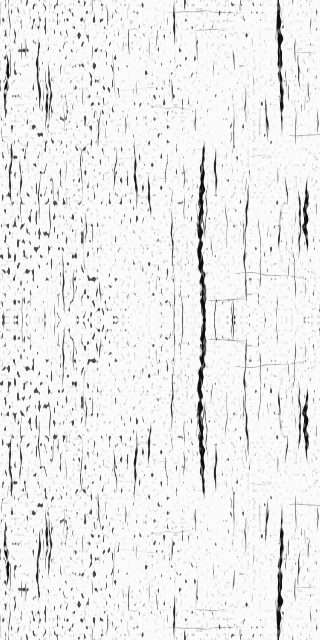
Reproduce this texture procedurally as a WebGL 1 fragment shader.

```glsl
precision highp float;
// Pale bark: frayed black vertical cracks on white, mirrored about the middle.
uniform vec2 u_resolution;

float hash(vec2 p) {
  return fract(sin(dot(p, vec2(127.1, 311.7))) * 43758.545);
}

float corner(vec2 cell, vec2 offset) {
  float angle = 6.2832 * hash(cell);
  return dot(vec2(cos(angle), sin(angle)), offset);
}

// Gradient noise, roughly -0.7 to 0.7
float noise(vec2 p) {
  vec2 i = floor(p), f = fract(p);
  vec2 u = f * f * f * (f * (f * 6.0 - 15.0) + 10.0);
  vec2 e = vec2(1.0, 0.0);
  return mix(mix(corner(i, f), corner(i + e, f - e), u.x),
             mix(corner(i + e.yx, f - e.yx), corner(i + 1.0, f - 1.0), u.x), u.y);
}

// Broken, wavering lines along y: one per column, swelling and tapering
float cracks(vec2 p, float columns, float halfWidth, float pace, float gap, float seed) {
  float soft = 0.75 / u_resolution.x;
  float home = floor(p.x * columns);
  float ink = 0.0;
  for (int k = -1; k <= 1; k++) {
    float id = home + float(k);
    float lane = id * 7.37 + seed;
    float swell = noise(vec2(lane, p.y * pace + 19.0 * hash(vec2(id, seed)))) - gap;
    float center = (id + 0.15 + 0.7 * hash(vec2(seed, id))) / columns;
    center += 0.018 * noise(vec2(lane + 3.1, p.y * 4.0));
    center += 0.007 * noise(vec2(lane + 5.3, p.y * 19.0));
    float ragged = 0.8 + 1.1 * noise(vec2(p.x * 70.0 + seed, p.y * 38.0));
    float reach = halfWidth * smoothstep(0.0, 0.3, swell) * ragged;
    float line = smoothstep(soft, -soft, abs(p.x - center) - reach);
    ink = max(ink, line * smoothstep(0.0, 0.1, swell));
  }
  return ink;
}

void main() {
  vec2 p = gl_FragCoord.xy / u_resolution.x;
  p.y = abs(p.y - 0.5 * u_resolution.y / u_resolution.x) + 0.37;
  float leftSide = 1.0 - smoothstep(0.1, 0.75, p.x);

  // Wide cracks, with pale splinters showing inside them
  float splinters = smoothstep(0.05, 0.4, noise(p * vec2(115.0, 42.0)));
  float ink = cracks(p, 10.0, 0.0085, 2.6, 0.12, 2.3);
  ink *= 1.0 - splinters * (0.35 + 0.5 * leftSide);

  // Medium and hairline cracks
  ink = max(ink, 0.9 * cracks(p, 21.0, 0.0032, 4.5, 0.17, 11.7));
  ink = max(ink, 0.75 * cracks(p, 46.0, 0.0017, 9.0, 0.22, 23.9));

  // Thin cross cracks, mostly on the right
  float cross = cracks(p.yx, 13.0, 0.0012, 5.0, 0.16, 37.1);
  ink = max(ink, 0.45 * cross * smoothstep(0.3, 0.6, p.x));

  // Small upright flecks, denser on the left
  float fleck = noise(p * vec2(105.0, 42.0) + 8.6);
  float density = 0.13 * leftSide + 0.16 * noise(p * vec2(9.0, 4.0));
  ink = max(ink, 0.75 * smoothstep(0.38, 0.62, fleck + density));

  // Faint grain on the white surface
  float grain = smoothstep(0.12, 0.5, noise(p * vec2(110.0, 80.0) + 4.2));
  float patches = 0.7 + 0.8 * noise(p * vec2(7.0, 5.0) + 2.7);
  float tone = 0.985 - 0.13 * grain * patches;

  gl_FragColor = vec4(vec3(mix(tone, 0.06, ink)), 1.0);
}
```
